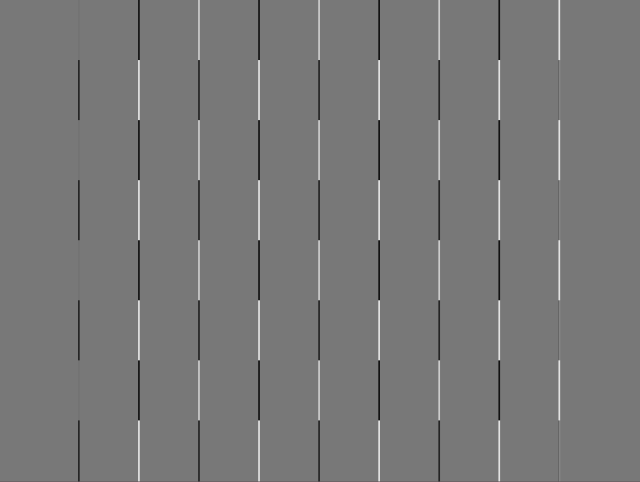
Give the GLSL for this pattern, as a Shadertoy shader.

```glsl
const vec3 GREY = vec3(0.47);

// Antialiased coverage of a vertical stroke centred on offset 0
float stroke(float offset, float halfWidth, float pixel) {
    return clamp((halfWidth - abs(offset)) / pixel + 0.5, 0.0, 1.0);
}

void mainImage(out vec4 fragColor, in vec2 fragCoord) {
    float pixel = 1.0 / iResolution.y;
    vec2 p = vec2(fragCoord.x - 0.5 * iResolution.x, fragCoord.y) * pixel;

    // Nine columns, numbered -4 to 4 from the middle
    float pitch = 0.1246;
    float x = p.x + 0.0019;
    float column = clamp(round(x / pitch), -4.0, 4.0);
    float offset = x - column * pitch;
    bool evenColumn = mod(column, 2.0) < 0.5;

    // Eight rows from the top; the weight is 1 in even rows and 0 in odd ones
    float row = min((1.0 - p.y) / pitch, 7.5);
    float wave = sin(3.14159 * row) * pitch / (3.14159 * pixel);
    float evenRow = clamp(0.5 + wave, 0.0, 1.0);

    // Light and dark dashes alternate, softer on even columns
    float light = evenColumn ? 0.80 : 0.89;
    float dark = evenColumn ? 0.14 : 0.07;
    float evenTone = evenColumn ? light : dark;
    float oddTone = evenColumn ? dark : light;

    // Outer columns lose every second dash to a faint trace
    if (column < -3.5) evenTone = 0.45;
    if (column > 3.5) {
        evenTone = 0.89;
        oddTone = mix(0.34, 0.60, clamp(offset / pixel + 0.5, 0.0, 1.0));
    }

    float tone = mix(oddTone, evenTone, evenRow);
    vec3 color = mix(GREY, vec3(tone), stroke(offset, 0.00175, pixel));

    // Thin dusky rim along the bottom
    float rim = clamp((0.0018 - p.y) / pixel + 0.5, 0.0, 1.0);
    color = mix(color, vec3(0.40, 0.35, 0.37), 0.7 * rim);

    fragColor = vec4(color, 1.0);
}
```
